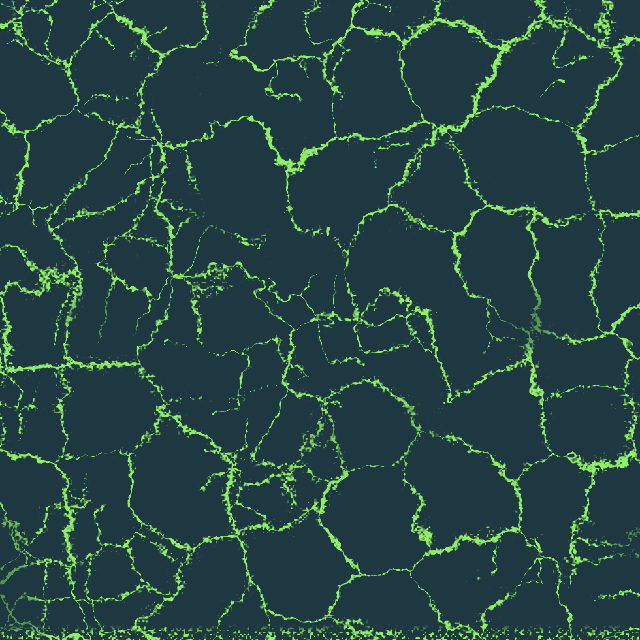
Reproduce this texture procedurally as a Shadertoy shader.

```glsl
float hash(vec2 p) {
    return fract(sin(dot(p, vec2(127.1, 311.7))) * 43758.5453);
}

vec2 cellPoint(vec2 p) {
    return 0.06 + 0.88 * vec2(hash(p), hash(p + 57.3));
}

float noise(vec2 p) {
    vec2 i = floor(p), f = fract(p);
    f = f * f * (3.0 - 2.0 * f);
    return mix(mix(hash(i), hash(i + vec2(1, 0)), f.x),
               mix(hash(i + vec2(0, 1)), hash(i + vec2(1, 1)), f.x), f.y);
}

vec2 noise2(vec2 p) {
    return vec2(noise(p), noise(p + 31.7)) - 0.5;
}

// Voronoi borders: x = distance to the nearest edge, y = random value of that edge
vec2 cellEdge(vec2 p) {
    vec2 base = floor(p), f = fract(p);
    vec2 nearCell = vec2(0), nearOffset = vec2(0);
    float nearest = 9.0;
    for (int y = -1; y <= 1; y++)
    for (int x = -1; x <= 1; x++) {
        vec2 cell = vec2(x, y);
        vec2 offset = cell + cellPoint(base + cell) - f;
        if (dot(offset, offset) < nearest) {
            nearest = dot(offset, offset);
            nearCell = cell;
            nearOffset = offset;
        }
    }
    vec2 edge = vec2(9.0, 0.0);
    for (int y = -2; y <= 2; y++)
    for (int x = -2; x <= 2; x++) {
        vec2 cell = nearCell + vec2(x, y);
        vec2 offset = cell + cellPoint(base + cell) - f;
        vec2 across = offset - nearOffset;
        if (dot(across, across) > 1e-4) {
            float d = dot(0.5 * (offset + nearOffset), normalize(across));
            if (d < edge.x) edge = vec2(d, hash(2.0 * base + nearCell + cell + 0.5));
        }
    }
    return edge;
}

// Solid core inside a halo of grains that thins out with distance
float crumble(float d, float halfWidth, float grain, float spread) {
    float core = smoothstep(-0.001, 0.0014, halfWidth * 0.8 - d) * step(0.0, halfWidth);
    float density = exp(-max(d - halfWidth, 0.0) / spread);
    float threshold = 0.96 - 0.74 * density;
    return max(core, smoothstep(threshold, threshold + 0.42, grain));
}

void mainImage(out vec4 fragColor, in vec2 fragCoord) {
    vec2 uv = fragCoord / iResolution.y;

    // Wandering and jagged crack paths
    vec2 p = uv + 0.045 * noise2(uv * 9.0) + 0.022 * noise2(uv * 28.0)
           + 0.010 * noise2(uv * 70.0) + 0.0055 * noise2(uv * 160.0);

    float grain = noise(uv * 340.0);
    float spread = mix(0.0018, 0.0065, smoothstep(0.2, 0.85, noise(uv * 18.0 + 4.0)));

    // Main network, each edge with its own width
    vec2 mainEdge = cellEdge(p * 7.5 + 3.0);
    float mainWidth = mix(0.0002, 0.0027, mainEdge.y * mainEdge.y)
                    + 0.0014 * (noise(uv * 22.0) - 0.4);
    mainWidth -= 0.012 * smoothstep(0.1, 0.06, mainEdge.y);
    float ink = crumble(mainEdge.x / 7.5, mainWidth, grain, spread);

    // Thin side branches that die out inside the cells
    vec2 branchEdge = cellEdge(p * 13.0 + 41.0);
    float alive = smoothstep(0.4, 0.62, noise(uv * 8.0 + 17.0)) * step(0.25, branchEdge.y);
    float branchWidth = mix(-0.016, 0.0005, alive);
    ink = max(ink, crumble(branchEdge.x / 13.0, branchWidth, grain, spread * 0.8));

    // Smudged, half faded patches
    ink *= 1.0 - 0.5 * smoothstep(0.72, 0.88, noise(uv * 6.0 + 63.0));

    // Loose crumbs along the lower border
    float crumbs = smoothstep(0.6, 0.85, grain) * smoothstep(0.026, 0.008, uv.y);
    ink = max(ink, crumbs);

    vec3 slate = vec3(0.115, 0.22, 0.255);
    vec3 glowGreen = vec3(0.57, 0.94, 0.39);
    fragColor = vec4(mix(slate, glowGreen, ink), 1.0);
}
```
